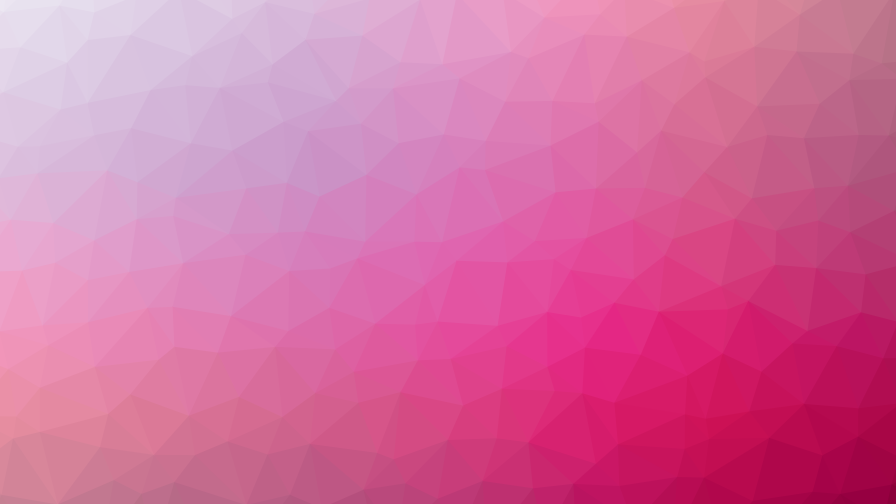
Write a Shadertoy shader that draws this background.

```glsl
// Low-poly mesh of flat triangles, from pale lavender through pink to deep crimson.
// A jittered grid is split into triangles along the better diagonal of each quad;
// each triangle blends a horizontal and a vertical colour ramp at its centre.

const float CELL = 0.088;                  // grid spacing, in canvas heights
const vec2 GRID_ORIGIN = vec2(0.0185, 0.023);
const float JITTER = 0.74;                 // full jitter range, in cells
const float BLEED = 0.172;                 // ramp overhang beyond the canvas

// Linear RGB to white-normalised XYZ (columns are R, G, B)
const mat3 RGB_TO_XYZ = mat3(0.4339, 0.2126, 0.0178,
                             0.3762, 0.7152, 0.1095,
                             0.1899, 0.0722, 0.8727);

const vec3 RAMP[9] = vec3[9](
    vec3(0.969, 0.957, 0.976), vec3(0.906, 0.882, 0.937),
    vec3(0.831, 0.725, 0.855), vec3(0.788, 0.580, 0.780),
    vec3(0.875, 0.396, 0.690), vec3(0.906, 0.161, 0.541),
    vec3(0.808, 0.071, 0.337), vec3(0.596, 0.000, 0.263),
    vec3(0.404, 0.000, 0.122));

// Perceptual space: cube roots of XYZ, so mixing behaves like Lab
vec3 toPerceptual(vec3 rgb) {
    vec3 light = mix(rgb / 12.92, pow((rgb + 0.055) / 1.055, vec3(2.4)),
                     step(0.04045, rgb));
    return pow(RGB_TO_XYZ * light, vec3(1.0 / 3.0));
}

vec3 toDisplay(vec3 lab) {
    vec3 light = clamp(inverse(RGB_TO_XYZ) * (lab * lab * lab), 0.0, 1.0);
    return mix(light * 12.92, 1.055 * pow(light, vec3(1.0 / 2.4)) - 0.055,
               step(0.0031308, light));
}

vec3 ramp(float t) {
    float s = clamp(t, 0.0, 1.0) * 8.0;
    int i = min(int(s), 7);
    return mix(toPerceptual(RAMP[i]), toPerceptual(RAMP[i + 1]), s - float(i));
}

vec3 facetColor(vec2 center, vec2 canvas) {
    vec2 t = (center + BLEED) / (canvas + 2.0 * BLEED);
    return toDisplay(0.5 * (ramp(t.x) + ramp(1.0 - t.y)));
}

vec2 hash22(vec2 p) {
    vec3 q = fract(vec3(p.xyx) * vec3(0.1031, 0.1030, 0.0973));
    q += dot(q, q.yzx + 33.33);
    return fract((q.xx + q.yz) * q.zy);
}

vec2 meshPoint(vec2 id) {
    return GRID_ORIGIN + CELL * (id + JITTER * (hash22(id + 37.0) - 0.5));
}

float cross2(vec2 a, vec2 b) {
    return a.x * b.y - a.y * b.x;
}

// Signed distance to the line a-b, positive on its left
float leftOf(vec2 p, vec2 a, vec2 b) {
    return cross2(normalize(b - a), p - a);
}

// Adds one counter-clockwise facet: rgb is weighted colour, a is coverage
void addFacet(inout vec4 sum, vec2 p, vec2 a, vec2 b, vec2 c, vec2 canvas, float pixel) {
    float inside = min(leftOf(p, a, b), min(leftOf(p, b, c), leftOf(p, c, a)));
    float cover = clamp(0.5 + inside / pixel, 0.0, 1.0);
    if (cover > 0.0) {
        sum += cover * vec4(facetColor((a + b + c) / 3.0, canvas), 1.0);
    }
}

// True when the angles at a and c sum to over half a turn
bool splitAtAC(vec2 a, vec2 b, vec2 c, vec2 d) {
    return cross2(b - a, d - a) * dot(d - c, b - c)
         + dot(b - a, d - a) * cross2(d - c, b - c) < 0.0;
}

void mainImage(out vec4 fragColor, in vec2 fragCoord) {
    float pixel = 1.0 / iResolution.y;
    vec2 p = fragCoord * pixel;
    vec2 canvas = iResolution.xy * pixel;
    vec2 home = floor((p - GRID_ORIGIN) / CELL);
    vec4 sum = vec4(0.0);

    // Jittered quads can reach into neighbouring cells
    for (int y = -1; y <= 1; y++) {
        for (int x = -1; x <= 1; x++) {
            vec2 id = home + vec2(x, y);
            vec2 a = meshPoint(id);
            vec2 b = meshPoint(id + vec2(1.0, 0.0));
            vec2 c = meshPoint(id + vec2(1.0, 1.0));
            vec2 d = meshPoint(id + vec2(0.0, 1.0));
            if (splitAtAC(a, b, c, d)) {
                addFacet(sum, p, a, b, c, canvas, pixel);
                addFacet(sum, p, a, c, d, canvas, pixel);
            } else {
                addFacet(sum, p, a, b, d, canvas, pixel);
                addFacet(sum, p, b, c, d, canvas, pixel);
            }
        }
    }
    fragColor = vec4(sum.rgb / max(sum.a, 0.001), 1.0);
}
```
